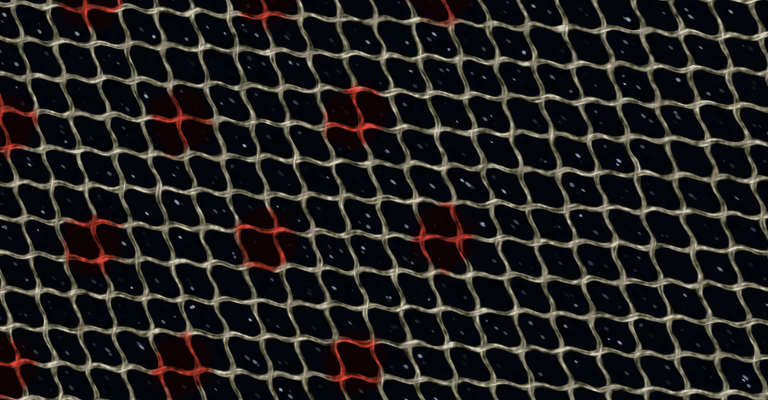
Reproduce this texture procedurally as a WebGL 1 fragment shader.

```glsl
precision highp float;
// Slanted mesh of frayed cream threads over near-black navy cloth.
// A bent, skewed lattice gives the threads; fibre noise shades them, pale
// specks sit in the holes and staggered red dots tint part of the weave.

uniform vec2 u_resolution;

const float TAU = 6.2831853;

// Lattice, in canvas heights with y pointing down
const vec2 ANCHOR = vec2(0.740, 0.400);
const vec2 STEP_ACROSS = vec2(0.0920, 0.0040);
const vec2 STEP_DOWN = vec2(0.0195, 0.0905);
const float BEND = 0.032;         // holes widen toward the right
const float CURVE = 0.055;        // S-curve of each thread, in cells
const float SLACK = 0.10;         // irregular drift of the threads

// Threads, in cells
const float THREAD_HALF = 0.085;
const float KNOT_EXTRA = 0.045;
const float WEB_REACH = 0.25;

// Red dots, in canvas heights
const vec2 DOT_ORIGIN = vec2(0.450, 0.300);
const vec2 DOT_STEP = vec2(0.437, 0.307);
const float DOT_RADIUS = 0.083;
const float DOT_TILT = 0.02;

const vec3 NAVY = vec3(0.012, 0.018, 0.040);
const vec3 SHADE = vec3(0.16, 0.16, 0.11);
const vec3 OLIVE = vec3(0.33, 0.33, 0.25);
const vec3 CREAM = vec3(0.55, 0.52, 0.45);
const vec3 GLOW = vec3(0.82, 0.80, 0.72);
const vec3 SPECK = vec3(0.58, 0.63, 0.68);
const vec3 RED_CLOTH = vec3(0.055, 0.004, 0.010);
const vec3 RED_TINT = vec3(1.05, 0.36, 0.32);

vec2 hash2(vec2 p) {
  vec2 q = vec2(dot(p, vec2(127.1, 311.7)), dot(p, vec2(269.5, 183.3)));
  return fract(sin(q) * 43758.55);
}

float gradientAt(vec2 corner, vec2 offset) {
  return dot(hash2(corner) * 2.0 - 1.0, offset);
}

// Gradient noise, roughly -0.7 to 0.7
float noise(vec2 p) {
  vec2 i = floor(p), f = p - i;
  vec2 s = f * f * f * (f * (f * 6.0 - 15.0) + 10.0);
  vec2 e = vec2(1.0, 0.0);
  float top = mix(gradientAt(i, f), gradientAt(i + e.xy, f - e.xy), s.x);
  float low = mix(gradientAt(i + e.yx, f - e.yx), gradientAt(i + e.xx, f - e.xx), s.x);
  return mix(top, low, s.y);
}

vec2 toCells(vec2 p) {
  vec2 q = p - ANCHOR;
  q.x -= BEND * q.x * q.x;
  float area = STEP_ACROSS.x * STEP_DOWN.y - STEP_ACROSS.y * STEP_DOWN.x;
  vec2 c = vec2(q.x * STEP_DOWN.y - q.y * STEP_DOWN.x,
                q.y * STEP_ACROSS.x - q.x * STEP_ACROSS.y) / area;
  vec2 drift = vec2(noise(c * 0.7), noise(c * 0.7 + 31.0));
  return c + SLACK * drift + CURVE * sin(TAU * c.yx);
}

// Tone of one thread from signed distance and position along it
float threadTone(float d, float along, float seed, float pixel) {
  float knot = pow(abs(cos(0.5 * TAU * along)), 6.0);
  float ragged = 0.05 * noise(vec2(along * 3.5, seed * 7.3));
  float halfWidth = THREAD_HALF + KNOT_EXTRA * knot + ragged;
  float body = 1.0 - smoothstep(halfWidth * 0.35, halfWidth + pixel, abs(d));
  float fibre = noise(vec2(along * 2.3 + seed * 5.7, d * 13.0 + seed * 3.1));
  float fray = noise(vec2(along * 7.0 - seed * 4.3, d * 9.0));
  return body * (0.66 + 0.75 * fibre + 0.45 * fray + 0.10 * knot);
}

vec3 threadColor(float tone) {
  vec3 c = mix(NAVY, SHADE, smoothstep(0.02, 0.28, tone));
  c = mix(c, OLIVE, smoothstep(0.25, 0.50, tone));
  c = mix(c, CREAM, smoothstep(0.46, 0.74, tone));
  return mix(c, GLOW, smoothstep(0.72, 1.0, tone));
}

float speckLight(vec2 cells, float pixel) {
  vec2 id = floor(cells), f = cells - id;
  float light = 0.0;
  for (int k = 0; k < 3; k++) {
    vec2 spot = hash2(id + float(k) * 17.3);
    vec2 kind = hash2(id + float(k) * 29.7 + 5.0);
    float radius = 0.025 + 0.045 * kind.x;
    float disc = 1.0 - smoothstep(radius * 0.4, radius + pixel, length(f - 0.25 - 0.5 * spot));
    light = max(light, disc * kind.y * kind.y * kind.y);
  }
  return light;
}

float redDots(vec2 p) {
  vec2 q = p - DOT_ORIGIN;
  q.y += DOT_TILT * q.x;
  float row = floor(q.y / DOT_STEP.y + 0.5);
  q.x += 0.5 * DOT_STEP.x * mod(row, 2.0);
  q -= DOT_STEP * floor(q / DOT_STEP + 0.5);
  float reach = length(q) + 0.03 * noise(p * 22.0);
  float dots = 1.0 - smoothstep(DOT_RADIUS * 0.75, DOT_RADIUS * 1.1, reach);
  return dots * (1.0 - smoothstep(1.18, 1.27, p.x));
}

void main() {
  vec2 p = gl_FragCoord.xy / u_resolution.y;
  p.y = 1.0 - p.y;
  float pixel = 0.6 / (u_resolution.y * STEP_DOWN.y);
  vec2 cells = toCells(p);
  vec2 nearest = floor(cells + 0.5);
  vec2 d = cells - nearest;
  float red = redDots(p);

  // Cloth and specks behind the mesh
  vec3 cloth = NAVY * (1.0 + 0.9 * noise(cells * 4.0));
  cloth = mix(cloth, RED_CLOTH, red);
  cloth += SPECK * speckLight(cells, pixel) * (1.0 - 0.85 * red);

  // Threads, and the web filling two opposite corners at each knot
  float down = threadTone(d.x, cells.y, nearest.x, pixel) * 0.88;
  float across = threadTone(d.y, cells.x, nearest.y + 43.0, pixel);
  float reach = d.x * d.y < 0.0 ? WEB_REACH : WEB_REACH * 0.7;
  float web = smoothstep(-pixel, 0.12, reach - abs(d.x) - abs(d.y));
  float tone = max(max(down, across), web * (0.38 + 0.4 * noise(cells * 9.0)));

  vec3 thread = threadColor(tone) * mix(vec3(1.0), RED_TINT, red);
  vec3 color = mix(cloth, thread, smoothstep(0.02, 0.22, tone));
  gl_FragColor = vec4(color, 1.0);
}
```
